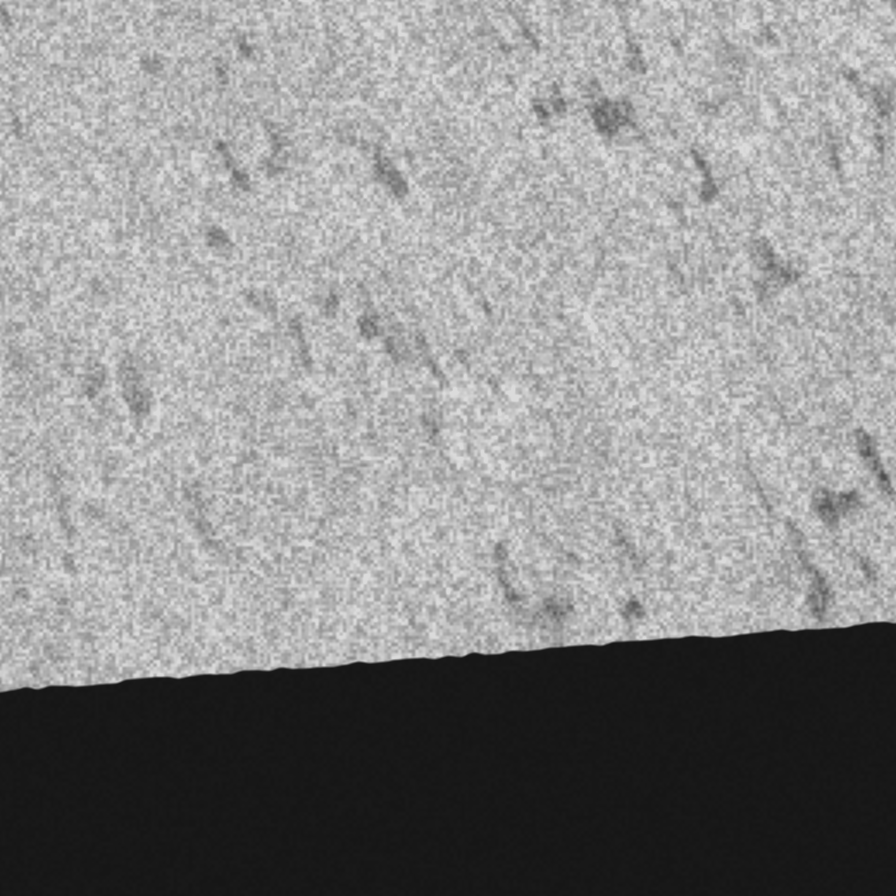
This texture is drawn by a Shadertoy shader. Its source:

```glsl
// Pale rough stone above a slightly tilted, nearly black band.
// Stretched value noise gives slanted relief and dark crevices;
// two scales of fine noise add grain, and a ragged line cuts the band.

#define EDGE_LEFT 0.229
#define EDGE_RISE 0.077
#define STONE_TONE 0.722
#define BAND_TONE 0.092
#define GRAIN 0.23
#define RELIEF 0.20
#define CREVICE 0.23
#define STREAK_DIR vec2(0.46, -0.888)

float hash(vec2 cell) {
    vec3 h = fract(vec3(cell.xyx) * vec3(0.1031, 0.1030, 0.0973));
    h += dot(h, h.yzx + 33.33);
    return fract((h.x + h.y) * h.z);
}

float valueNoise(vec2 p) {
    vec2 cell = floor(p);
    vec2 f = fract(p);
    f = f * f * (3.0 - 2.0 * f);
    float low = mix(hash(cell), hash(cell + vec2(1.0, 0.0)), f.x);
    float high = mix(hash(cell + vec2(0.0, 1.0)), hash(cell + 1.0), f.x);
    return mix(low, high, f.y);
}

// Height of the stone, drawn out along the streaks
float stoneHeight(vec2 q) {
    float height = 0.0;
    float weight = 0.5;
    vec2 scale = vec2(38.0, 15.0);
    for (int i = 0; i < 3; i++) {
        height += weight * valueNoise(q * scale + 17.0 * float(i));
        scale *= vec2(1.9, 2.1);
        weight *= 0.6;
    }
    return height;
}

float stoneTone(vec2 p) {
    // Axes across and along the streaks, gently bent
    vec2 across = vec2(-STREAK_DIR.y, STREAK_DIR.x);
    vec2 q = vec2(dot(p, across), dot(p, STREAK_DIR)) + 4.0;
    q.x += 0.022 * (valueNoise(p * 9.0 + 3.0) - 0.5);

    // Slopes lit from one side, stronger toward the right
    float roughness = mix(0.7, 1.15, smoothstep(0.1, 0.8, p.x));
    float slope = stoneHeight(q + vec2(0.006, 0.002)) - stoneHeight(q);
    float tone = STONE_TONE + RELIEF * roughness * slope;

    // Short dark crevices gathered in loose patches
    float pits = valueNoise(q * vec2(62.0, 24.0) + 51.0);
    float patches = valueNoise(q * vec2(13.0, 6.0) + 29.0);
    float crevice = smoothstep(0.62, 0.98, pits) * smoothstep(0.3, 0.8, patches);
    tone -= CREVICE * roughness * crevice;

    // Broad mottling and fine grain
    tone += 0.05 * (valueNoise(q * vec2(16.0, 8.0) + 7.0) - 0.5);
    tone += GRAIN * (valueNoise(p * 260.0 + 11.0) - 0.5);
    tone += 0.6 * GRAIN * (valueNoise(p * 150.0 + 83.0) - 0.5);
    return min(tone, 0.86);
}

void mainImage(out vec4 fragColor, in vec2 fragCoord) {
    vec2 p = fragCoord / iResolution.xy;

    // Tilted border with small chips
    float border = EDGE_LEFT + EDGE_RISE * p.x;
    border += 0.004 * (valueNoise(vec2(p.x * 70.0, 5.0)) - 0.5);
    float softness = 0.0012 + 0.7 / iResolution.y;
    float stoneMask = smoothstep(-softness, softness, p.y - border);

    float band = BAND_TONE + 0.014 * (valueNoise(p * 240.0 + 41.0) - 0.5);
    float tone = mix(band, stoneTone(p), stoneMask);
    fragColor = vec4(vec3(tone), 1.0);
}
```
